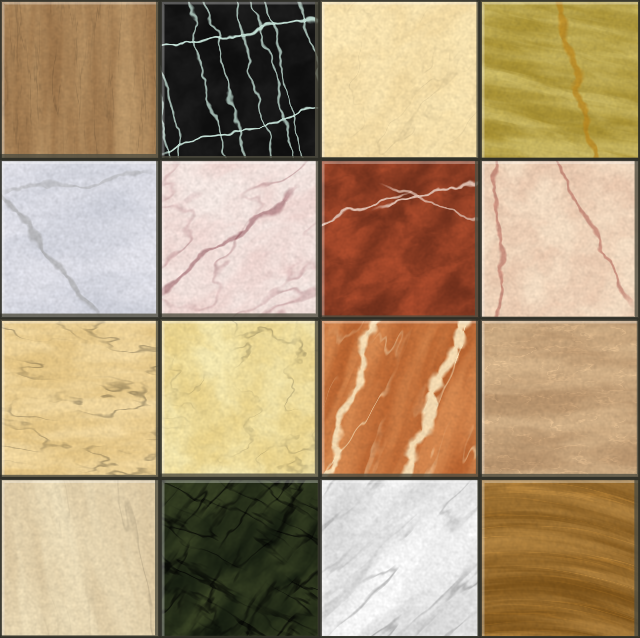
This texture is drawn by a Shadertoy shader. Its source:

```glsl
#define TILES 4.0
#define SEAM 0.011
#define LIP 0.028
#define BEVEL 0.034
#define WARP 0.6
#define WOBBLE 0.12
#define GRAIN 0.07
#define PIXEL (TILES / iResolution.y)
#define SEAM_COLOR vec3(.17, .17, .14)
#define BEVEL_COLOR vec3(.42, .41, .34)

vec2 hash2(vec2 p) {
  p = vec2(dot(p, vec2(127.1, 311.7)), dot(p, vec2(269.5, 183.3)));
  return fract(sin(p) * 43758.5) * 2.0 - 1.0;
}

float noise(vec2 p) {
  vec2 i = floor(p), f = p - i, u = f * f * (3.0 - 2.0 * f), e = vec2(1, 0);
  float a = dot(hash2(i), f), b = dot(hash2(i + e), f - e);
  float c = dot(hash2(i + e.yx), f - e.yx), d = dot(hash2(i + e.xx), f - e.xx);
  return mix(mix(a, b, u.x), mix(c, d, u.x), u.y);
}

float fbm(vec2 p) {
  float sum = 0.0, amp = 0.6;
  for (int i = 0; i < 4; i++, amp *= 0.5) {
    sum += amp * noise(p);
    p = p * 2.03 + 7.1;
  }
  return sum;
}

// Coordinates along and across a direction, shifted per stone
vec2 align(vec2 p, float angle, vec2 freq) {
  float c = cos(angle), s = sin(angle);
  return mat2(c, -s, s, c) * p * freq + freq.yx * 5.7;
}

// Clouded body of a stone
vec3 slab(vec2 p, vec3 base, vec3 cloud, float angle, vec2 freq) {
  vec2 q = align(p, angle, freq);
  return mix(base, cloud, smoothstep(-0.32, 0.32, fbm(q + WARP * fbm(q + 3.1))));
}

// Network of broken hairline veins
float cracks(vec2 p, float angle, vec2 freq, float width) {
  vec2 q = align(p, angle, freq);
  float w = max(width, 0.6 * PIXEL * max(freq.x, freq.y));
  float line = 1.0 - smoothstep(0.0, w, abs(fbm(q + 11.3)));
  return line * smoothstep(-0.25, 0.25, noise(q * 1.3 + 4.7));
}

// Single wandering vein from a to b, tapered at its ends
float strand(vec2 p, vec2 a, vec2 b, float width) {
  float len = distance(a, b);
  vec2 dir = (b - a) / len, q = p - a;
  float t = dot(q, dir), d = dot(q, vec2(-dir.y, dir.x)) + WOBBLE * fbm(p * 4.0 + a * 9.0);
  float w = width * (0.4 + 2.0 * abs(noise(p * 7.0 + b * 5.0)));
  float taper = smoothstep(-0.05, 0.1, min(t, len - t));
  return taper * (1.0 - smoothstep(w * 0.3, w + PIXEL, abs(d)));
}

// Stones numbered by row from the top left
vec3 stone(int id, vec2 p) {
  vec3 body, vein;
  float v = 0.0;
  switch (id) {
  case 0: body = slab(p, vec3(.73, .59, .41), vec3(.6, .45, .29), 1.57, vec2(.7, 6));
    vein = body * .75; v = .4 * cracks(p, 1.57, vec2(2, 14), .06); break;
  case 1: body = slab(p, vec3(.055), vec3(.11), .6, vec2(4));
    vein = vec3(.75, .86, .82);
    for (float x = -0.2; x < 0.9; x += 0.15) {
      float top = x + 0.06 * hash2(vec2(x, 3)).x;
      v += .8 * strand(p, vec2(top, 1.05), vec2(top + .27, -.05), .007);
    }
    v += strand(p, vec2(-.1, .7), vec2(1.1, .9), .012);
    v += strand(p, vec2(0, .02), vec2(1.1, .36), .007); break;
  case 2: body = slab(p, vec3(.97, .89, .69), vec3(.93, .83, .61), .8, vec2(2, 3));
    vein = body * .85; v = .35 * cracks(p, .9, vec2(1.5, 3), .02); break;
  case 3: body = slab(p, vec3(.79, .72, .39), vec3(.64, .55, .19), -.2, vec2(1.5, 8));
    vein = vec3(.72, .51, .1); v = .7 * strand(p, vec2(.45, 1.1), vec2(.75, -.1), .04); break;
  case 4: body = slab(p, vec3(.89, .89, .92), vec3(.79, .8, .84), .1, vec2(1, 2.5));
    vein = vec3(.62); v = .6 * strand(p, vec2(-.05, .86), vec2(.62, .02), .025);
    v += .4 * strand(p, vec2(0, .78), vec2(.95, .92), .02); break;
  case 5: body = slab(p, vec3(.95, .9, .88), vec3(.92, .81, .79), .6, vec2(2, 3));
    vein = vec3(.65, .45, .47); v = .7 * strand(p, vec2(-.05, .12), vec2(.85, .82), .025);
    v += .4 * cracks(p, .5, vec2(1.5, 3), .04); break;
  case 6: body = slab(p, vec3(.66, .29, .17), vec3(.45, .19, .11), .4, vec2(4, 6));
    vein = vec3(.86, .73, .67); v = strand(p, vec2(-.1, .56), vec2(.55, .8), .012);
    v += strand(p, vec2(.35, .7), vec2(1.1, .9), .01);
    v += .8 * strand(p, vec2(.4, .83), vec2(1.1, .58), .008); break;
  case 7: body = slab(p, vec3(.95, .86, .76), vec3(.9, .77, .67), .5, vec2(4));
    vein = vec3(.69, .4, .35); v = strand(p, vec2(.1, 1.1), vec2(.12, -.1), .016);
    v = .6 * (v + strand(p, vec2(.4, 1.1), vec2(.95, .1), .014)); break;
  case 8: body = slab(p, vec3(.94, .84, .62), vec3(.88, .76, .51), 0., vec2(2, 7));
    vein = body * .62; v = .65 * cracks(p, -.1, vec2(1.8, 5), .035); break;
  case 9: body = slab(p, vec3(.95, .9, .68), vec3(.9, .81, .53), .5, vec2(3));
    vein = body * .75; v = .5 * cracks(p, .3, vec2(3, 4), .035) * (p.x + p.y); break;
  case 10: body = slab(p, vec3(.83, .53, .31), vec3(.71, .38, .18), 1.2, vec2(1, 5));
    vein = vec3(.95, .85, .69); v = strand(p, vec2(0, -.1), vec2(.38, 1.1), .04);
    v += strand(p, vec2(.48, -.1), vec2(.95, 1.1), .055);
    v += .6 * cracks(p, 1.2, vec2(1, 4), .03); break;
  case 11: body = slab(p, vec3(.82, .69, .53), vec3(.71, .57, .42), 0., vec2(1.5, 6));
    vein = body * 1.15; v = .5 * cracks(p, 0., vec2(5, 12), .05); break;
  case 12: body = slab(p, vec3(.92, .86, .72), vec3(.85, .77, .62), 1.8, vec2(.8, 4));
    vein = body * .8; v = .5 * p.x * cracks(p, 1.8, vec2(.8, 4), .03); break;
  case 13: body = slab(p, vec3(.08, .11, .06), vec3(.22, .26, .14), .9, vec2(2, 4));
    vein = body * .25;
    v = .8 * (cracks(p, .9, vec2(2, 6), .07) + cracks(p, -.5, vec2(2, 7), .06)); break;
  case 14: body = slab(p, vec3(.97), vec3(.84), .75, vec2(1, 4));
    vein = vec3(.6); v = .6 * cracks(p, .75, vec2(1, 5), .06); break;
  default: p.y += .25 * p.x * p.x;
    body = slab(p, vec3(.69, .51, .25), vec3(.48, .32, .1), .12, vec2(.6, 9));
    vein = body * 1.3; v = .5 * cracks(p, .12, vec2(.6, 12), .05);
  }
  return mix(body, vein, min(v, 1.0)) * (1.0 + GRAIN * (noise(p * 55.0) + noise(p * 27.0)));
}

// Antialiased cover of the band below a given width
float band(float d, float width) {
  return 1.0 - smoothstep(width - 0.5 * PIXEL, width + 0.5 * PIXEL, d);
}

void mainImage(out vec4 fragColor, in vec2 fragCoord) {
  vec2 grid = fragCoord / iResolution.xy * TILES, cell = floor(grid), p = grid - cell;
  vec3 color = stone(int((TILES - 1.0 - cell.y) * TILES + cell.x), p);

  // Lit lip at left and top, shaded bevel of varying width at right and bottom
  color = mix(color, vec3(1), 0.3 * band(min(p.x, 1.0 - p.y), LIP));
  vec2 width = BEVEL * (0.65 + 0.4 * hash2(cell + 5.0));
  float shade = max(band(1.0 - p.x, width.x), band(p.y, width.y));
  color = mix(color, mix(color * 0.5, BEVEL_COLOR, 0.6), shade);

  // Dark seam
  vec2 edge = min(p, 1.0 - p);
  color = mix(color, SEAM_COLOR, 0.9 * band(min(edge.x, edge.y), SEAM));
  fragColor = vec4(color, 1.0);
}
```
